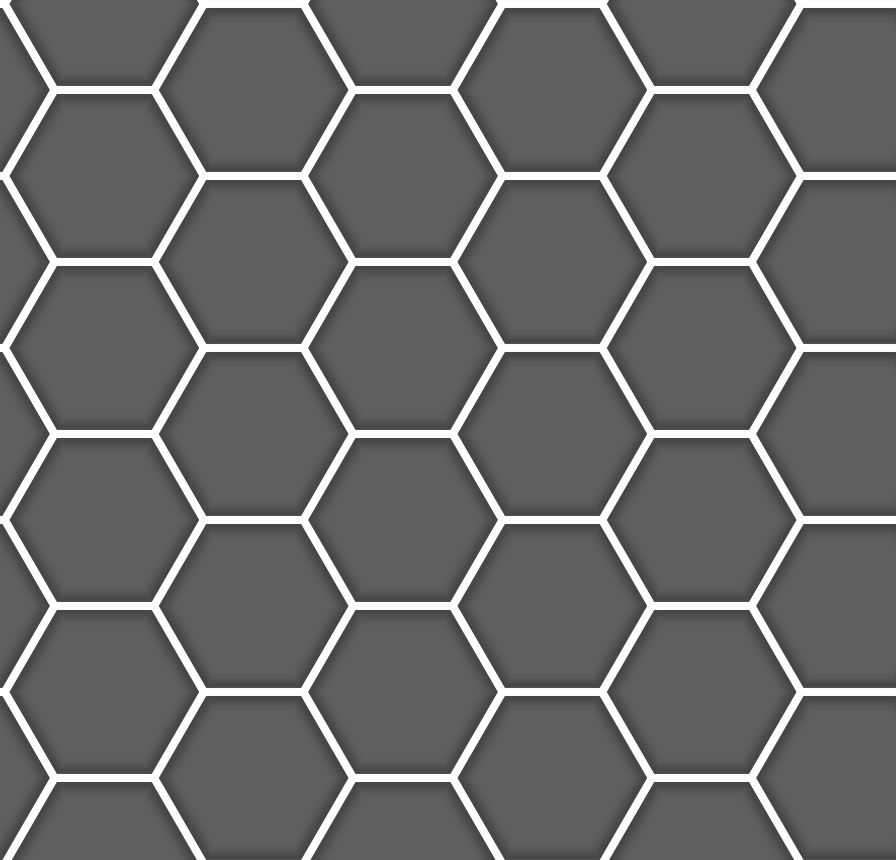
Give the GLSL for this pattern, as a Shadertoy shader.

```glsl
// Flat-topped honeycomb: white lines over grey cells, three column pairs
// across and five cells down. Two interleaved grids give the nearest cell
// centre; the distance to its border draws the line and a soft inner shadow.

const float SQRT3 = 1.7320508;
const vec2 REPEATS = vec2(3.0, 5.0);
const vec2 PERIOD = vec2(SQRT3, 1.0);        // one repeat, in cell heights
const vec2 FIRST_CENTRE = vec2(0.605, -0.023);

const float HALF_LINE = 0.0235;
const float SHADOW_REACH = 0.055;
const float SHADOW_DEPTH = 0.105;

const vec3 CELL_GREY = vec3(0.376);
const vec3 LINE_WHITE = vec3(0.995);

// Offset from the closest point of a rectangular grid
vec2 gridOffset(vec2 p, vec2 period) {
    return (fract(p / period + 0.5) - 0.5) * period;
}

// Offset from the closest hexagon centre
vec2 hexOffset(vec2 p, vec2 period) {
    vec2 a = gridOffset(p, period);
    vec2 b = gridOffset(p - 0.5 * period, period);
    return dot(a, a) < dot(b, b) ? a : b;
}

// Distance inward from the border of a hexagon of height 1
float hexBorder(vec2 q) {
    q = abs(q);
    return 0.5 - max(q.y, dot(q, vec2(0.5 * SQRT3, 0.5)));
}

// Shadow that fades away from the line
float softShadow(float d, float reach) {
    float t = max(d, 0.0) / reach;
    return exp(-t * t);
}

void mainImage(out vec4 fragColor, in vec2 fragCoord) {
    vec2 p = fragCoord / iResolution.xy * REPEATS * PERIOD;
    float pixel = REPEATS.y / iResolution.y;

    float d = hexBorder(hexOffset(p - FIRST_CENTRE, PERIOD)) - HALF_LINE;

    // Shaded cell, then the line on top
    vec3 colour = CELL_GREY - SHADOW_DEPTH * softShadow(d, SHADOW_REACH);
    float line = 1.0 - smoothstep(-0.6 * pixel, 0.6 * pixel, d);
    fragColor = vec4(mix(colour, LINE_WHITE, line), 1.0);
}
```
